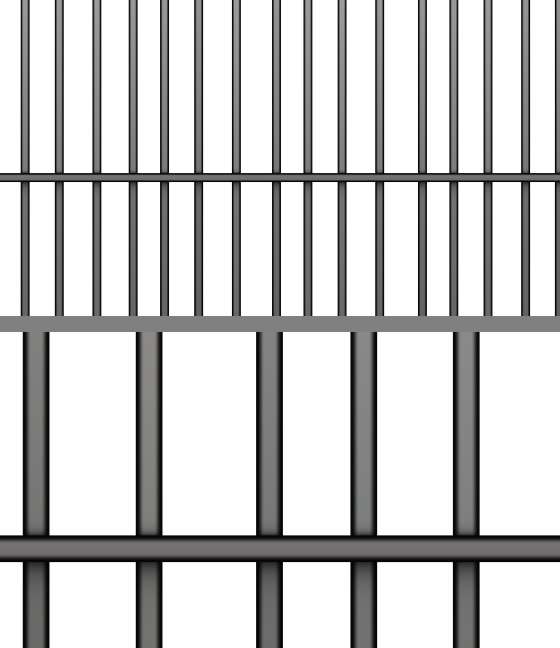
Top, the full canvas; bottom, a detail of the centre.
Write a Shadertoy shader that draws this pattern.

```glsl
const float RADIUS = 0.0141;

float hash(float n) {
    return fract(sin(n * 12.99) * 4375.85);
}

// Brightness across a round bar: dark rim, broad lit middle
float roundProfile(float offset) {
    float t = abs(offset) / RADIUS;
    float body = 1.0 - smoothstep(0.38, 0.9, t);
    return 0.06 + 0.94 * body;
}

float coverage(float offset, float pixel) {
    return 1.0 - smoothstep(-0.6 * pixel, 0.6 * pixel, abs(offset) - RADIUS);
}

// Upright steel, darker toward the floor and shaded beside the rail
vec3 uprightColor(float offset, float y, float railY, float id) {
    float above = step(railY, y);
    float tone = mix(mix(0.39, 0.44, y / railY),
                     mix(0.47, 0.59, (y - railY) / (1.0 - railY)), above);
    tone += 0.05 * (hash(id) - 0.5);
    float gap = max(abs(y - railY) - RADIUS, 0.0);
    float shadow = exp(-gap / mix(0.014, 0.004, above));
    vec3 tint = mix(vec3(0.985, 1.0, 1.0), vec3(1.015, 1.0, 0.985), hash(id + 7.0));
    return tint * tone * roundProfile(offset) * (1.0 - 0.65 * shadow);
}

void mainImage(out vec4 fragColor, in vec2 fragCoord) {
    vec2 p = fragCoord / iResolution.y;
    float pixel = 1.0 / iResolution.y;
    float railY = 0.438;
    vec3 color = vec3(1.0);

    // Groups of four unevenly spaced uprights
    float groupStart[5] = float[5](-0.0200, 0.4213, 0.8750, 1.3368, 1.7700);
    float barOffset[4] = float[4](0.0, 0.0995, 0.2075, 0.3267);
    for (int group = 0; group < 5; group++) {
        for (int bar = 0; bar < 4; bar++) {
            float offset = p.x - groupStart[group] - barOffset[bar];
            vec3 steel = uprightColor(offset, p.y, railY, float(group * 4 + bar));
            color = mix(color, steel, coverage(offset, pixel));
        }
    }

    // Rail in front of the uprights
    float railOffset = p.y - railY;
    vec3 rail = vec3(0.45, 0.435, 0.445) * roundProfile(railOffset);
    rail *= 1.0 + 0.06 * railOffset / RADIUS;
    color = mix(color, rail, coverage(railOffset, pixel));

    fragColor = vec4(color, 1.0);
}
```
